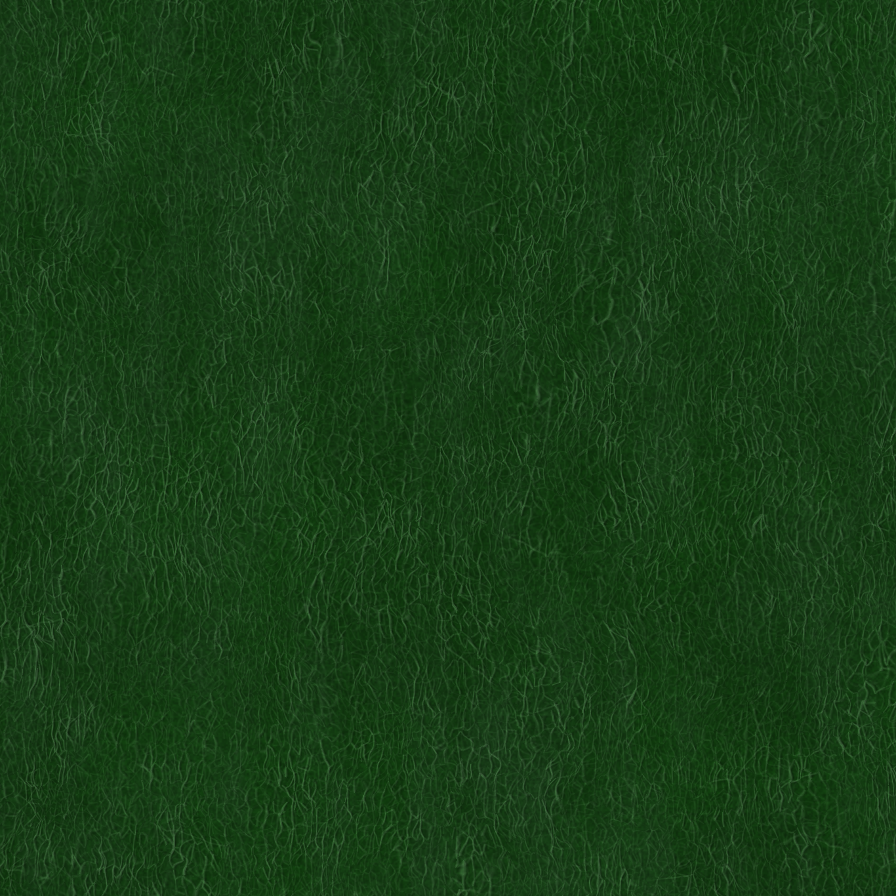
This texture is drawn by a Shadertoy shader. Its source:

```glsl
// Dark green leather with fine, mostly upright pale creases.
// Stretched, warped Voronoi borders form the creases; each border gets its own
// strength and a soft shaded side, over cloudy dye tones and a fine grain.

const vec3 DEEP_GREEN  = vec3(0.056, 0.202, 0.048);
const vec3 VIVID_GREEN = vec3(0.062, 0.250, 0.050);
const vec3 DUSTY_GREEN = vec3(0.110, 0.244, 0.112);
const vec3 CREASE_TINT = vec3(0.140, 0.175, 0.140);

const vec2 FINE_CELLS   = vec2(112.0, 54.0);  // cells across the canvas
const vec2 LONG_CELLS   = vec2(72.0, 25.0);
const vec2 PEBBLE_CELLS = vec2(150.0, 105.0);
const vec2 FOLD_CELLS   = vec2(13.0, 10.0);

const float CREASE_WIDTH = 0.0018;            // canvas units
const float SHADE_WIDTH  = 0.0045;
const float SHADE_DEPTH  = 0.25;
const float GRAIN_AMOUNT = 0.42;

vec2 hash2(vec2 p) {
    vec3 q = fract(p.xyx * vec3(0.1031, 0.1030, 0.0973));
    q += dot(q, q.yzx + 33.33);
    return fract((q.xx + q.yz) * q.zy);
}

float noise(vec2 p) {
    vec2 cell = floor(p), f = fract(p);
    f = f * f * (3.0 - 2.0 * f);
    float low  = mix(hash2(cell).x, hash2(cell + vec2(1, 0)).x, f.x);
    float high = mix(hash2(cell + vec2(0, 1)).x, hash2(cell + vec2(1, 1)).x, f.x);
    return mix(low, high, f.y);
}

float fbm(vec2 p) {
    float sum = 0.0, amp = 0.53;
    for (int i = 0; i < 4; i++) {
        sum += amp * noise(p);
        p = mat2(1.6, 1.2, -1.2, 1.6) * p + 17.3;
        amp *= 0.5;
    }
    return sum;
}

vec2 warp(vec2 uv, float scale) {
    return vec2(noise(uv * scale + 31.7), noise(uv * scale + 78.2)) - 0.5;
}

// Returns crease light (x) and one-sided shade (y) for one layer of cells.
// "upright" fades the borders that run sideways.
vec2 creases(vec2 uv, vec2 cells, float upright, float seed) {
    vec2 p = uv * cells + seed;
    vec2 home = floor(p), f = fract(p);

    // nearest cell centre
    vec2 nearCell = vec2(0.0), nearOffset = vec2(0.0);
    float best = 8.0;
    for (int j = -1; j <= 1; j++)
    for (int i = -1; i <= 1; i++) {
        vec2 g = vec2(i, j);
        vec2 r = g + hash2(home + g) - f;
        float d = dot(r, r);
        if (d < best) { best = d; nearCell = g; nearOffset = r; }
    }

    // nearest border, measured in canvas units
    float edge = 1.0, strength = 0.0, side = 0.0;
    for (int j = -2; j <= 2; j++)
    for (int i = -2; i <= 2; i++) {
        vec2 g = nearCell + vec2(i, j);
        vec2 r = g + hash2(home + g) - f;
        vec2 across = r - nearOffset;
        if (dot(across, across) < 0.0001) continue;
        vec2 slope = across * cells;
        float d = dot(0.5 * (nearOffset + r), across) / length(slope);
        if (d < edge) {
            edge = d;
            vec2 normal = normalize(slope);
            float pick = hash2(2.0 * home + nearCell + g + 5.5).y;
            strength = smoothstep(-0.1, 0.85, pick) * mix(1.0, abs(normal.x), upright);
            side = smoothstep(-0.2, 0.6, -normal.x);
        }
    }
    float width = max(CREASE_WIDTH, 0.9 / iResolution.y);
    float light = 1.0 - smoothstep(0.0, width, edge);
    float shade = side * (1.0 - smoothstep(0.3 * width, SHADE_WIDTH, edge));
    return strength * vec2(light, shade);
}

void mainImage(out vec4 fragColor, in vec2 fragCoord) {
    vec2 uv = fragCoord / iResolution.y;

    // cloudy dye with faint upright streaks
    float clouds  = fbm(uv * vec2(7.0, 5.0) + 3.1);
    float streaks = fbm(uv * vec2(44.0, 14.0) + 9.4);
    float vivid = smoothstep(0.40, 0.75, fbm(uv * 7.0 + 41.0));
    float dusty = smoothstep(0.25, 0.80, 0.45 * clouds + 0.55 * streaks);
    vec3 color = mix(DEEP_GREEN, VIVID_GREEN, 0.42 * vivid);
    color = mix(color, DUSTY_GREEN, 0.60 * dusty);

    // crease layers, gathered in uneven clusters
    vec2 bent = uv + 0.022 * warp(uv, 13.0) + 0.0050 * warp(uv, 85.0);
    float cluster = smoothstep(0.25, 0.75, fbm(uv * vec2(19.0, 9.0) + 60.0));
    float gaps = smoothstep(0.2, 0.8, noise(uv * vec2(60.0, 36.0)));
    vec2 relief = creases(bent, FINE_CELLS, 0.6, 11.0) * (0.45 + 0.50 * cluster) * (0.55 + 0.45 * gaps);
    relief += creases(bent, LONG_CELLS, 0.7, 53.0) * (0.40 + 0.60 * cluster) * (0.5 + 0.5 * gaps);
    relief += creases(bent, PEBBLE_CELLS, 0.2, 97.0) * 0.28;
    relief += creases(bent + 0.02 * warp(uv, 7.0), FOLD_CELLS, 0.0, 140.0) * 0.50 * gaps;

    // fine grain, shade beside creases, then the pale ridges
    float grain = 0.45 * noise(uv * 250.0) + 0.55 * noise(uv * 470.0 + 7.0) - 0.5;
    color *= 1.0 + GRAIN_AMOUNT * grain;
    color *= 1.0 - SHADE_DEPTH * min(relief.y, 1.4);
    color += CREASE_TINT * min(relief.x, 1.1);

    fragColor = vec4(color, 1.0);
}
```
